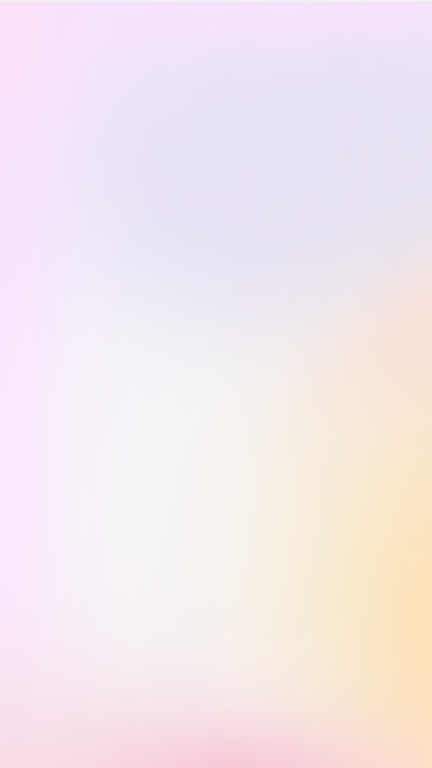
Give the GLSL for this background, as a WebGL 2 fragment shader.

```glsl
#version 300 es
precision highp float;
// Soft pastel backdrop: elliptical Gaussian glows are laid over a pale base,
// with a lilac cloud above, orchid at the left, peach at the right, rose below.
// Stretched value noise bends the glows and adds a faint streaky grain.

uniform vec2 u_resolution;
out vec4 outColor;

// Colours
const vec3 PEARL    = vec3(0.96, 0.957, 0.973);
const vec3 LAVENDER = vec3(0.902, 0.884, 0.96);
const vec3 ORCHID   = vec3(0.966, 0.886, 0.992);
const vec3 PALE_ORCHID = vec3(0.982, 0.912, 0.99);
const vec3 CANDY    = vec3(0.99, 0.885, 0.97);
const vec3 BLUSH    = vec3(0.972, 0.868, 0.905);
const vec3 CREAM    = vec3(0.972, 0.925, 0.80);
const vec3 CORAL    = vec3(0.978, 0.875, 0.85);
const vec3 PEACH    = vec3(0.995, 0.875, 0.695);
const vec3 ROSE     = vec3(0.97, 0.775, 0.83);
const vec3 TOP_LINE = vec3(0.95);

// Texture and edges
const vec2  STREAK_SCALE = vec2(20.0, 6.0);
const float STREAK_SLANT = 0.18;
const float BEND_AMOUNT  = 0.04;
const float GRAIN_AMOUNT = 0.009;
const float LEFT_REACH   = 0.18;
const float TOP_REACH    = 0.07;
const float CLOUD_SLOPE  = 0.45;

float hash(vec2 p) {
    return fract(sin(dot(p, vec2(127.1, 311.7))) * 43758.5453);
}

// Smoothly interpolated lattice noise in 0..1
float noise(vec2 p) {
    vec2 cell = floor(p);
    vec2 f = fract(p);
    f = f * f * (3.0 - 2.0 * f);
    float low  = mix(hash(cell), hash(cell + vec2(1.0, 0.0)), f.x);
    float high = mix(hash(cell + vec2(0.0, 1.0)), hash(cell + 1.0), f.x);
    return mix(low, high, f.y);
}

float fbm(vec2 p) {
    float sum = 0.0;
    float gain = 0.5;
    for (int i = 0; i < 3; i++) {
        sum += gain * noise(p);
        p = p * 2.03 + 7.1;
        gain *= 0.5;
    }
    return sum;
}

// Squared distance from an elliptical centre, in radii
float ellipse(vec2 p, vec2 centre, vec2 radii) {
    vec2 d = (p - centre) / radii;
    return dot(d, d);
}

float glow(vec2 p, vec2 centre, vec2 radii) {
    return exp(-ellipse(p, centre, radii));
}

float falloff(float dist, float reach) {
    float d = dist / reach;
    return exp(-d * d);
}

void main() {
    vec2 uv = gl_FragCoord.xy / u_resolution;

    // Gentle bend of the glow outlines
    vec2 slanted = vec2(uv.x - STREAK_SLANT * uv.y, uv.y);
    float streak = fbm(slanted * STREAK_SCALE) - 0.44;
    vec2 p = uv + BEND_AMOUNT * streak * vec2(0.8, 0.4);

    // Lilac cloud with a flat core
    float cloud = ellipse(p, vec2(0.74, 0.80), vec2(0.70, 0.255));
    vec3 color = mix(PEARL, LAVENDER, exp(-cloud * cloud));

    // Orchid rim along the left and top, fuller and pinker in the corner
    float left = falloff(p.x, LEFT_REACH);
    float top = falloff(1.0 - p.y, TOP_REACH);
    float corner = glow(p, vec2(0.0, 1.0), vec2(0.42, 0.20));
    float rim = 1.0 - (1.0 - 0.9 * left) * (1.0 - 0.9 * top) * (1.0 - 0.7 * corner);
    color = mix(color, mix(PALE_ORCHID, ORCHID, smoothstep(0.4, 0.75, p.y)), rim);
    color = mix(color, CANDY, glow(p, vec2(0.0, 0.96), vec2(0.13, 0.12)));

    // Warm light from the right, cut by the slanted cloud edge
    float below = 0.69 + CLOUD_SLOPE * (p.x - 1.0) - p.y;
    float warmth = smoothstep(-0.05, 0.10, below);
    color = mix(color, CREAM, 0.85 * glow(p, vec2(1.0, 0.22), vec2(0.43, 0.35)));
    color = mix(color, CORAL, 0.85 * warmth * glow(p, vec2(1.1, 0.57), vec2(0.38, 0.16)));
    color = mix(color, PEACH, 0.9 * glow(p, vec2(1.1, 0.15), vec2(0.30, 0.30)));

    // Pink light from the bottom edge
    color = mix(color, BLUSH, 0.9 * glow(p, vec2(0.05, -0.02), vec2(0.6, 0.16)));
    color = mix(color, ROSE, glow(p, vec2(0.56, -0.03), vec2(0.34, 0.085)));

    // Faint tonal grain and a pale hairline at the top
    color += GRAIN_AMOUNT * streak;
    color = mix(color, TOP_LINE, smoothstep(0.997, 0.9995, uv.y));

    outColor = vec4(clamp(color, 0.0, 1.0), 1.0);
}
```
